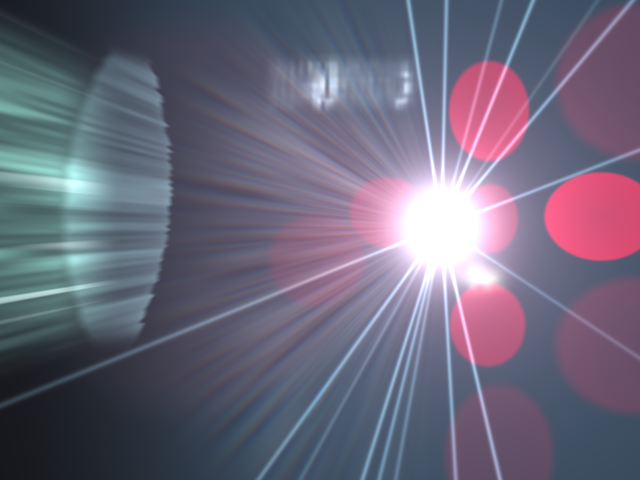
This background is drawn by a WebGL 2 fragment shader. Its source:

```glsl
#version 300 es
precision highp float;

#define SUN vec2(0.920, 0.528)
#define CORE_RADIUS 0.074
#define RAY_WIDTH 0.0045
#define STREAK_GAIN 0.20
#define DISPERSION 0.010
#define SLATE vec3(0.165, 0.245, 0.315)
#define SHADOW vec3(0.065, 0.07, 0.085)
#define PINK vec3(0.76, 0.19, 0.33)
#define MAUVE vec3(0.31, 0.23, 0.30)
#define MINT vec3(0.42, 0.65, 0.59)
#define RAY_COLOR vec3(0.36, 0.50, 0.56)

uniform vec2 u_resolution;
out vec4 fragColor;

// Lens ghosts: centre, radii
const vec4 GHOSTS[9] = vec4[9](
  vec4(1.330, 0.830, 0.175, 0.165), vec4(1.330, 0.280, 0.175, 0.145),
  vec4(1.040, 0.050, 0.115, 0.150), vec4(0.660, 0.458, 0.100, 0.097),
  vec4(0.807, 0.557, 0.080, 0.075), vec4(1.024, 0.545, 0.056, 0.073),
  vec4(1.016, 0.323, 0.080, 0.088), vec4(1.019, 0.769, 0.085, 0.106),
  vec4(1.253, 0.549, 0.121, 0.094));
const float GHOST_ALPHA[9] = float[9](
  0.27, 0.27, 0.22, 0.16, 0.30, 0.38, 0.58, 0.72, 0.95);

// Sharp rays: angle, strength
const vec2 RAYS[16] = vec2[16](
  vec2(1.717, 0.85), vec2(1.549, 0.80), vec2(1.186, 0.85), vec2(1.312, 0.40),
  vec2(0.869, 0.75), vec2(0.967, 0.22), vec2(0.369, 0.60), vec2(-0.586, 0.32),
  vec2(-2.756, 0.55), vec2(-2.197, 0.65), vec2(-2.080, 0.28), vec2(-1.874, 0.75),
  vec2(-1.813, 0.60), vec2(-1.750, 0.40), vec2(-1.515, 0.75), vec2(-1.344, 0.90));

float hash(vec2 p) {
  vec3 q = fract(p.xyx * vec3(0.1031, 0.1030, 0.0973));
  q += dot(q, q.yzx + 33.33);
  return fract((q.x + q.y) * q.z);
}

float noise(vec2 p) {
  vec2 i = floor(p), f = fract(p);
  f = f * f * (3.0 - 2.0 * f);
  return mix(mix(hash(i), hash(i + vec2(1, 0)), f.x),
             mix(hash(i + vec2(0, 1)), hash(i + vec2(1, 1)), f.x), f.y);
}

// Falls from 1 to 0 as x passes the edge
float below(float x, float edge, float soft) {
  return 1.0 - smoothstep(edge - soft, edge + soft, x);
}

float streak(float angle, float r) {
  return 0.6 * noise(vec2(angle * 26.0 + 40.0, r * 5.0))
       + 0.4 * noise(vec2(angle * 70.0 + 90.0, r * 7.0));
}

// Angular streaks, split into colours
vec3 prismStreaks(float angle, float r) {
  return vec3(streak(angle, r), streak(angle + DISPERSION, r),
              streak(angle + 2.0 * DISPERSION, r));
}

// Streaked reflections at the left
vec3 windowLight(vec2 p, float angle, float r) {
  float bands = noise(vec2(angle * 34.0 + 17.0, r * 3.0));
  float fine = noise(vec2(angle * 85.0 + 60.0, r * 6.0));
  float light = 0.52 + 0.45 * smoothstep(0.4, 0.95, bands) + 0.30 * (fine - 0.5);
  float jag = 0.012 * (fine - 0.5);

  float span = smoothstep(-0.48, -0.32, angle) * below(angle, 0.25, 0.10);
  float green = span * below(p.x + jag, 0.185, 0.075);
  vec3 col = MINT * green * light;

  // Lines of white light across the pane
  float line = smoothstep(0.72, 0.95, noise(vec2(angle * 42.0 + 5.0, r * 1.5)));
  col += vec3(0.34, 0.32, 0.32) * line * green;

  float top = p.y - 0.62, mid = p.y - 0.55;
  float right = 0.356 - 0.7 * top * top + jag;
  float left = 0.13 + 0.8 * mid * mid + jag;
  float slab = below(p.x, right, 0.008) * smoothstep(left - 0.012, left + 0.02, p.x)
             * smoothstep(0.26, 0.36, p.y) * below(p.y + 0.3 * p.x, 0.955, 0.03);
  float rim = exp(-abs(p.x - right) * 70.0);
  col += vec3(0.29, 0.39, 0.39) * slab * (light * 0.8 + 0.2 * rim);
  return col;
}

// Broken glint strip above the light
float glintStrip(vec2 p) {
  vec2 q = p - vec2(0.712, 0.826);
  float mask = below(abs(q.x), 0.150, 0.018) * below(abs(q.y), 0.046, 0.022);
  float grain = noise(p * vec2(110.0, 22.0)) * (0.5 + noise(p * vec2(25.0, 90.0)));
  float peaks = exp(-pow((q.x + 0.035) / 0.030, 2.0))
              + 1.2 * exp(-pow((q.x - 0.138 - 0.25 * q.y) / 0.017, 2.0));
  return mask * (0.07 + grain * (0.07 + 0.5 * peaks));
}

void main() {
  vec2 p = gl_FragCoord.xy / u_resolution.y;
  vec2 d = p - SUN;
  float r = length(d);
  float angle = atan(-d.y, -d.x + 1e-5);

  // Dark left side, slate right, and a wide mauve disc
  vec3 col = mix(SHADOW, SLATE, smoothstep(-0.05, 0.70, p.x + 0.1 * p.y));
  float disc = below(length(p - vec2(0.38, 0.55)), 0.40, 0.06);
  col = mix(col, MAUVE, 0.40 * disc * smoothstep(0.0, 0.5, p.x));
  col += windowLight(p, angle, r);

  // Soft radial streaks, strongest above left
  float fan = below(abs(angle), 1.15, 0.55) * smoothstep(0.06, 0.22, r)
            * below(r, 0.50 + 0.12 * max(angle, 0.0), 0.18);
  float upper = exp(-pow((angle + 0.45) / 0.2, 2.0));
  col += STREAK_GAIN * fan * (1.0 + 0.6 * upper) * (prismStreaks(angle, r) - 0.25);

  for (int i = 0; i < 9; i++) {
    vec4 g = GHOSTS[i];
    float alpha = GHOST_ALPHA[i];
    float edge = length((p - g.xy) / g.zw);
    float soft = mix(0.13, 0.04, alpha);
    col = mix(col, PINK, alpha * below(edge, 0.98, soft) * (0.86 + 0.14 * edge));
  }

  col += glintStrip(p) * vec3(0.92, 1.0, 1.0);
  vec2 spot = (p - vec2(1.005, 0.422)) / vec2(0.040, 0.026);
  col += vec3(0.48, 0.47, 0.36) * exp(-dot(spot, spot)) * (0.6 + 0.6 * noise(p * 60.0));

  // Glow, rays and white core
  col += vec3(0.36, 0.29, 0.32) * exp(-r * 2.7);
  col += vec3(0.20, 0.09, 0.12) * exp(-r * r / 0.06);
  col += vec3(0.85, 0.82, 0.86) * exp(-r * r / 0.0095);
  for (int i = 0; i < 16; i++) {
    vec2 dir = vec2(cos(RAYS[i].x), sin(RAYS[i].x));
    float across = (d.x * dir.y - d.y * dir.x) / (RAY_WIDTH * (0.7 + 0.8 * r));
    float along = smoothstep(0.0, 0.08, dot(d, dir)) * exp(-0.5 * r);
    col += RAY_COLOR * RAYS[i].y * along * exp(-across * across);
  }
  col = mix(col, vec3(1.0), below(r, CORE_RADIUS, 0.022));

  fragColor = vec4(clamp(col, 0.0, 1.0), 1.0);
}
```
